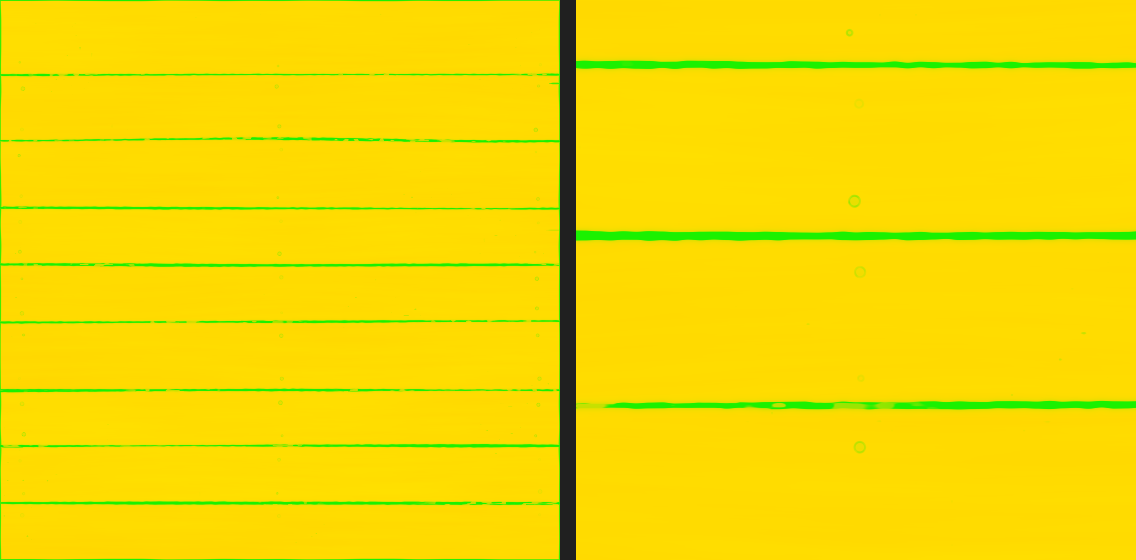
Left, the full canvas; right, a detail of the centre.
Reproduce this texture procedurally as a Shadertoy shader.

```glsl
// Nine uneven yellow planks with thin worn green seams, nail marks and faint grain.

const vec3 YELLOW = vec3(1.00, 0.86, 0.00);
const vec3 GREEN = vec3(0.10, 0.945, 0.00);
const int SEAMS = 8;
const float SEAM_Y[SEAMS] = float[](0.100, 0.202, 0.304, 0.4245, 0.527, 0.629, 0.750, 0.8645);

// Integer hash of a lattice cell, 0 to 1
float hash(vec2 cell) {
    uvec2 q = uvec2(ivec2(cell)) * uvec2(1597334673u, 3812015801u);
    uint n = (q.x ^ q.y) * 1597334673u;
    n = (n ^ (n >> 15)) * 2246822519u;
    return float((n ^ (n >> 13)) >> 8) / 16777216.0;
}

float noise(vec2 p) {
    vec2 i = floor(p), f = fract(p);
    f = f * f * (3.0 - 2.0 * f);
    return mix(mix(hash(i), hash(i + vec2(1, 0)), f.x),
               mix(hash(i + vec2(0, 1)), hash(i + vec2(1, 1)), f.x), f.y);
}

float fbm(vec2 p) {
    float sum = 0.0, amp = 0.5;
    for (int i = 0; i < 4; i++) {
        sum += amp * noise(p);
        p = p * 2.03 + 17.0;
        amp *= 0.5;
    }
    return sum;
}

// Coverage of a shape with signed distance d
float fill(float d, float px) {
    return 1.0 - smoothstep(-0.7 * px, 0.7 * px, d);
}

// Gently bowed height of a seam
float seamHeight(float x, float y, float id) {
    return y + 0.005 * (noise(vec2(x * 2.2, id * 7.0 + 3.0)) - 0.5);
}

// Seam of varying width, with chipped stretches and a soft rim
float seam(vec2 p, float id, float dy, float px) {
    float width = mix(0.0009, 0.0029, noise(vec2(p.x * 3.5 + 5.0, id * 11.0)));
    float ragged = 0.0008 * (noise(vec2(p.x * 130.0, id * 13.0 + sign(dy) + 2.0)) - 0.5);
    float d = abs(dy) - width - ragged;
    float worn = smoothstep(0.5, 0.75, noise(vec2(p.x * 6.0, id * 5.0 + 40.0)));
    float chip = smoothstep(0.58, 0.78, noise(vec2(p.x * 110.0, dy * 350.0 + id * 31.0 + 9.0)));
    float rim = 0.16 * exp(-max(d, 0.0) / 0.0012);
    return max(fill(d, px) * (1.0 - 0.75 * worn * chip), rim);
}

// Faint nail rings in three columns, above and below a seam
float nails(vec2 p, float id, float dy, float px) {
    float column = clamp(round((p.x - 0.038) / 0.461), 0.0, 2.0);
    float side = dy < 0.0 ? 0.0 : 1.0;
    vec2 key = vec2(column + 3.0 * side, id + 60.0);
    vec2 jitter = vec2(hash(key), hash(key + 20.0)) - 0.5;
    vec2 centre = vec2(0.038 + 0.461 * column, mix(-0.023, 0.019, side))
                + jitter * vec2(0.010, 0.008);
    float r = length(vec2(p.x, dy) - centre);
    float size = mix(0.0014, 0.0034, hash(key + 40.0));
    float ring = fill(abs(r - size) - 0.0006, px);
    float strength = mix(0.05, 0.40, hash(key + 80.0));
    float broken = 0.4 + 0.6 * noise(p * 500.0);
    return strength * (ring * broken + 0.25 * fill(r - size, px));
}

// Short split running in from the right edge
float split(vec2 p, float y, float len, float width, float px) {
    float taper = width * smoothstep(1.0 - len, 1.0 - 0.6 * len, p.x);
    return fill(abs(p.y - y) - taper, px) * step(1.0 - len, p.x);
}

// Green frame around the boards
float frame(vec2 p, float px) {
    float side = min(p.x, 1.0 - p.x) - mix(0.0008, 0.0026, noise(vec2(p.y * 25.0, 70.0)));
    float ends = min(p.y, 1.0 - p.y) - mix(0.0010, 0.0022, noise(vec2(p.x * 20.0, 90.0)));
    return max(0.85 * fill(side, px), fill(ends, px));
}

// Brightness offset from long streaks and broad stains
float grain(vec2 p, float plank) {
    vec2 q = p + vec2(plank * 3.7, plank * 1.3);
    q.y += 0.025 * noise(q * vec2(3.0, 6.0));
    float streaks = fbm(q * vec2(5.0, 130.0)) - 0.47;
    float stains = fbm(q * vec2(3.0, 9.0)) - 0.47;
    return 0.020 * streaks + 0.030 * stains + 0.008 * (hash(vec2(plank, 150.0)) - 0.5);
}

void mainImage(out vec4 fragColor, in vec2 fragCoord) {
    vec2 p = fragCoord / iResolution.xy;
    float px = 1.0 / min(iResolution.x, iResolution.y);
    float plank = 0.0;
    float green = frame(p, px);

    // Seams with their nails
    for (int i = 0; i < SEAMS; i++) {
        float id = float(i) + 1.0;
        float dy = p.y - seamHeight(p.x, SEAM_Y[i], id);
        plank += step(0.0, dy);
        green = max(green, max(seam(p, id, dy, px), nails(p, id, dy, px)));
    }

    // Splits and sparse flecks
    green = max(green, 0.8 * split(p, 0.851, 0.020, 0.0014, px));
    green = max(green, 0.3 * split(p, 0.589, 0.025, 0.0008, px));
    green = max(green, 0.25 * smoothstep(0.95, 1.0, noise(p * vec2(140.0, 190.0) + 30.0))
                            * smoothstep(0.60, 0.75, noise(p * 9.0 + 50.0)));

    // Wood tone, then green on top
    vec3 wood = YELLOW + vec3(0.0, grain(p, plank), 0.0);
    fragColor = vec4(mix(wood, GREEN, clamp(green, 0.0, 1.0)), 1.0);
}
```
